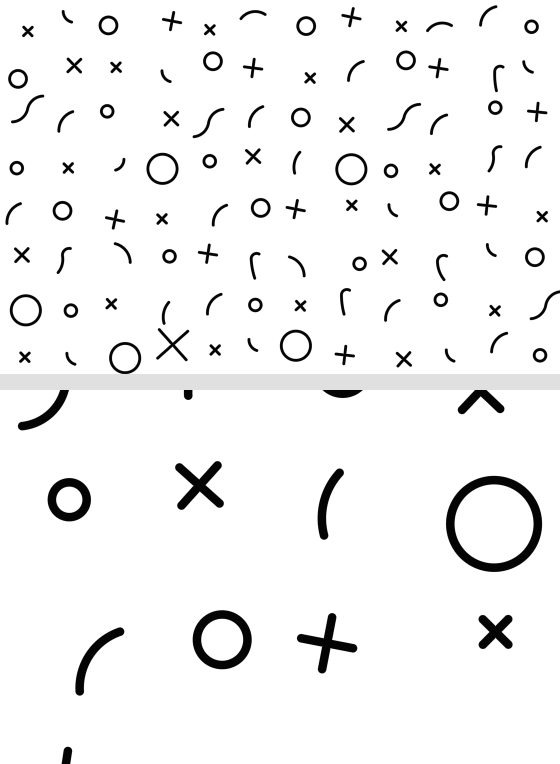
Top, the full canvas; bottom, a detail of the centre.
This pattern is drawn by a Shadertoy shader. Its source:

```glsl
// Scattered hand-drawn crosses, rings, arcs, hooks and S-curves in black ink on white.

const vec3 PAPER = vec3(1.0);
const vec3 INK = vec3(0.015);
const float CELL = 0.125;          // grid spacing, canvas height = 1
const float HALF_STROKE = 0.0038;

float hash(vec2 p) {
    return fract(sin(dot(p, vec2(127.1, 311.7))) * 43758.5453);
}

// Space for a shape turned counterclockwise by angle
vec2 turn(vec2 p, float angle) {
    float c = cos(angle), s = sin(angle);
    return vec2(c * p.x + s * p.y, c * p.y - s * p.x);
}

float cross4(vec2 p, float arm, float angle) {
    p = abs(turn(p, angle));
    if (p.y > p.x) p = p.yx;
    return length(vec2(max(p.x - arm, 0.0), p.y));
}

float ring(vec2 p, float radius) {
    return abs(length(p) - radius);
}

// Arc that leaves the origin upward and bends right
float arc(vec2 p, float radius, float sweep) {
    float c = cos(0.5 * sweep), s = sin(0.5 * sweep);
    vec2 q = p - vec2(radius, 0.0);
    q = vec2(dot(q, vec2(-c, s)), abs(dot(q, vec2(s, c))));
    bool inside = q.y * c < q.x * s;
    return inside ? abs(length(q) - radius) : length(q - radius * vec2(c, s));
}

// The same arc with the middle of its chord at the origin
float centredArc(vec2 p, float radius, float sweep) {
    return arc(p + 0.5 * radius * vec2(1.0 - cos(sweep), sin(sweep)), radius, sweep);
}

// Round top, long stem curving back to the right
float hook(vec2 p, float topRadius, float stemRadius, float stemSweep) {
    p += vec2(0.014, -0.012);
    return min(arc(p, topRadius, 2.1), arc(vec2(p.x, -p.y), stemRadius, stemSweep));
}

// Two opposed arcs joined at the origin
float sCurve(vec2 p, float radius, float sweep, float angle) {
    p = turn(p, angle);
    return min(arc(p, radius, sweep), arc(-p, radius, sweep));
}

// Small S with a tight top and a gentle foot
float smallS(vec2 p) {
    p = turn(p + vec2(0.004, -0.006), 0.15);
    return min(arc(p, 0.018, 1.9), arc(-p, 0.055, 0.85));
}

// Distance to the centre line of the mark chosen by kind (0..1)
float mark(vec2 p, float kind, float variant) {
    vec2 mirrored = vec2(variant < 0.22 ? -p.x : p.x, p.y);

    // Crosses
    if (kind < 0.14) return cross4(p, 0.0160, 0.785);
    if (kind < 0.23) return cross4(p, 0.0240, 0.785);
    if (kind < 0.32) return cross4(p, 0.0235, -0.15);
    if (kind < 0.345) return cross4(p, 0.0540, 0.785);

    // Rings
    if (kind < 0.46) return ring(p, 0.0155);
    if (kind < 0.57) return ring(p, 0.0225);
    if (kind < 0.625) return ring(p, 0.0390);

    // Single arcs
    if (kind < 0.77) return centredArc(mirrored, 0.053, 1.3);
    if (kind < 0.83) return centredArc(vec2(mirrored.x, -p.y), 0.030, 1.3);
    if (kind < 0.86) return centredArc(turn(p, 0.3), 0.060, 1.0);
    if (kind < 0.885) return centredArc(turn(p, -0.6), 0.048, 1.5);

    // Compound curves
    if (kind < 0.925) return smallS(p);
    if (kind < 0.96) return sCurve(p, 0.044, 1.3, -0.2);
    return variant < 0.5 ? hook(p, 0.0165, 0.080, 0.65) : hook(p, 0.0145, 0.200, 0.26);
}

// Nearest mark among the neighbouring jittered cells
float scatteredMarks(vec2 p) {
    vec2 home = floor(p / CELL);
    float nearest = 1.0;
    for (int y = -1; y <= 1; y++) {
        for (int x = -1; x <= 1; x++) {
            vec2 cell = home + vec2(x, y);
            vec2 jitter = vec2(hash(cell + 3.7), hash(cell + 19.3)) - 0.5;
            vec2 centre = (cell + 0.5 + 0.42 * jitter) * CELL;
            // An even sequence keeps the kinds balanced and neighbours different
            float kind = fract(dot(cell, vec2(0.7549, 0.5698)) + 0.12 * hash(cell + 41.1));
            float tilt = 0.12 * (hash(cell + 57.9) - 0.5);
            nearest = min(nearest, mark(turn(p - centre, tilt), kind, hash(cell + 73.3)));
        }
    }
    return nearest;
}

void mainImage(out vec4 fragColor, in vec2 fragCoord) {
    vec2 p = fragCoord / iResolution.y;
    float edge = 0.7 / iResolution.y;
    float ink = 1.0 - smoothstep(-edge, edge, scatteredMarks(p) - HALF_STROKE);
    fragColor = vec4(mix(PAPER, INK, ink), 1.0);
}
```
